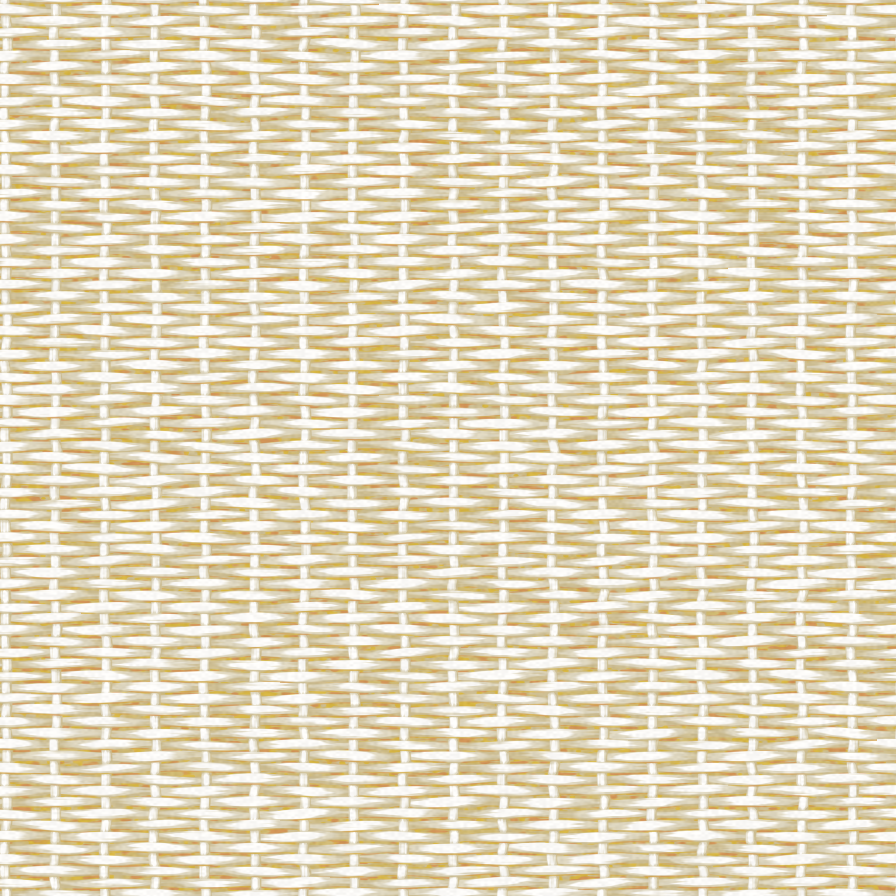
Reproduce this texture procedurally as a three.js fragment shader.

```glsl
// Pale wicker weave: thin glossy strands passing in front of and behind upright stakes
varying vec2 vUv;

float hash(vec2 p) {
  p = fract(p * vec2(0.1031, 0.1137));
  p += dot(p, p.yx + 33.33);
  return fract((p.x + p.y) * p.x * 7.31);
}

float noise(vec2 p) {
  vec2 i = floor(p), f = fract(p);
  f = f * f * (3.0 - 2.0 * f);
  return mix(mix(hash(i), hash(i + vec2(1.0, 0.0)), f.x),
             mix(hash(i + vec2(0.0, 1.0)), hash(i + 1.0), f.x), f.y);
}

const vec3 WHITE = vec3(0.985, 0.98, 0.97);
const vec3 CREAM = vec3(0.87, 0.84, 0.75);
const vec3 TAN = vec3(0.80, 0.74, 0.57);
const vec3 YELLOW = vec3(0.84, 0.71, 0.26);
const vec3 ORANGE = vec3(0.82, 0.58, 0.34);

// Tan gaps with thin yellow and orange flecks
vec3 gapColor(vec2 p) {
  vec3 color = mix(TAN, vec3(0.81, 0.72, 0.44), smoothstep(0.15, 0.6, noise(p * vec2(4.0, 2.5) + 40.0)));
  color = mix(color, YELLOW, smoothstep(0.5, 0.8, noise(p * vec2(8.0, 4.0) + 90.0)));
  return mix(color, ORANGE, smoothstep(0.55, 0.85, noise(p * vec2(5.0, 4.0) + 150.0)));
}

// Upright stake, rounded across and shaded where a strand crosses it
vec4 stake(vec2 p) {
  float column = floor(p.x + 0.5);
  float x = p.x - column - 0.08 * (noise(vec2(column * 7.0 + 20.0, p.y * 0.6 + 9.0)) - 0.5);
  float gapY = abs(mod(p.y + column, 2.0) - 1.0);
  float tone = 0.9 - 75.0 * (x + 0.02) * (x + 0.02) - 0.5 * smoothstep(0.25, 0.65, 1.0 - gapY);
  tone += 0.5 * (noise(vec2(p.x * 30.0, p.y * 0.9) + 60.0) - 0.5);
  vec3 color = mix(mix(TAN, CREAM, smoothstep(-0.05, 0.35, tone)), WHITE, smoothstep(0.35, 0.85, tone));
  return vec4(color, 1.0 - smoothstep(0.085, 0.125, abs(x)));
}

// One bulge of a strand, centred on the stake it covers and tapering to both ends
vec4 strand(vec2 p, float row, float front) {
  float odd = mod(row + 1.0, 2.0);
  float column = 2.0 * floor((p.x - odd) * 0.5 + 0.5) + odd;
  float d = p.x - column;
  vec2 id = vec2(mod(column, 18.0), mod(row, 78.0)) + 3.0;
  float seed = hash(id);
  float tilt = hash(id + 31.0) - 0.5;
  float bend = 0.4 * tilt * d * (1.0 - d * d)
             + 0.2 * (noise(vec2(p.x * 0.8 + 10.0, row * 5.0 + 20.0)) - 0.5);
  float halfHeight = mix(0.36, 0.47, 0.5 + 0.5 * cos(3.14159 * d)) + 0.07 * (seed - 0.5);
  float y = p.y - row - bend;
  float v = y / halfHeight;

  // Gloss along the upper middle, shade towards the ends and underside
  float w = v - 0.15 - 0.5 * tilt * d;
  float tone = 0.97 * (1.0 - smoothstep(0.1, 1.05, abs(d + 0.4 * (seed - 0.5))));
  tone -= 0.5 * w * w + 0.2 * max(-w, 0.0);
  tone += 0.6 * (noise(vec2(p.x * 2.5, p.y * 6.0) + seed * 50.0 + 20.0) - 0.5) + 0.2 * (seed - 0.5);
  vec3 color = mix(mix(TAN, CREAM, smoothstep(-0.3, 0.25, tone)), WHITE, smoothstep(0.38, 0.75, tone));

  // Broken warm line along the underside
  float warm = smoothstep(0.25, 0.65, noise(vec2(p.x * 3.0, row * 3.0) + 70.0));
  vec3 edge = mix(TAN, mix(YELLOW, ORANGE, noise(vec2(p.x * 5.0, row * 7.0) + 15.0)), warm);
  color = mix(color, edge, 0.9 * smoothstep(0.62, 0.92, -v));

  float cover = 1.0 - smoothstep(-0.07, 0.07, abs(y) - halfHeight);
  float isFront = step(abs(d), 0.5);
  return vec4(color, cover * (front > 0.5 ? isFront : 1.0 - isFront));
}

void main() {
  // 18 stakes across, 78 staggered strand rows up
  vec2 p = vUv * vec2(18.0, 78.0) - 0.12;
  vec3 color = gapColor(p + 10.0);

  // Rear strands, then the stake, then front strands
  for (int layer = 0; layer < 2; layer++) {
    if (layer == 1) {
      vec4 upright = stake(p);
      color = mix(color, upright.rgb, upright.a);
    }
    for (int k = -1; k <= 1; k++) {
      vec4 s = strand(p, floor(p.y + 0.5) + float(k), float(layer));
      color = mix(color, s.rgb, s.a);
    }
  }

  // Fine grain
  color += 0.05 * (noise(vUv * vec2(260.0, 400.0)) - 0.5);
  gl_FragColor = vec4(clamp(color, 0.0, 1.0), 1.0);
}
```
